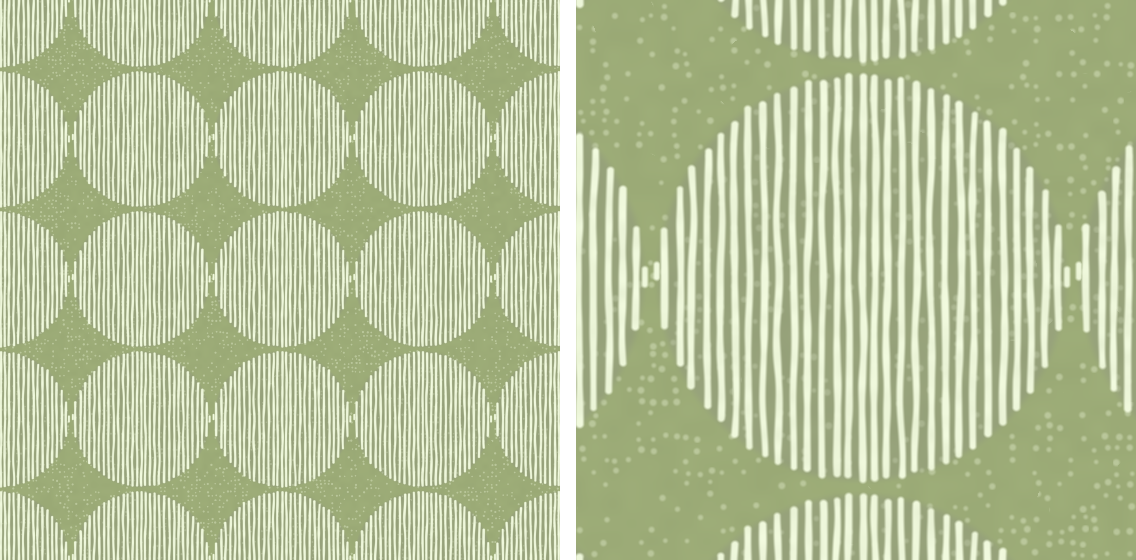
Left, the full canvas; right, a detail of the centre.
This pattern is drawn by a WebGL 1 fragment shader. Its source:

```glsl
precision highp float;
// Rows of touching discs drawn with hand-inked vertical stripes on speckled sage green.

uniform vec2 u_resolution;

#define REPEATS vec2(3.98, 4.0)
#define CENTER vec2(0.5035, 0.5013)
#define RADIUS 0.483
#define STRIPES 30.0
#define STRIPE_HALF_WIDTH 0.0082
#define WOBBLE 0.0038
#define SPECK_GRID 144.0
#define SPECK_STRENGTH 0.34
#define GREEN vec3(0.61, 0.67, 0.465)
#define GAP_GREEN vec3(0.59, 0.635, 0.48)
#define CREAM vec3(0.95, 0.985, 0.875)

float hash(vec2 p) {
  vec3 q = fract(p.xyx * vec3(0.1031, 0.1030, 0.0973));
  q += dot(q, q.yzx + 33.33);
  return fract((q.x + q.y) * q.z);
}

float noise(vec2 p) {
  vec2 cell = floor(p);
  vec2 f = fract(p);
  f = f * f * (3.0 - 2.0 * f);
  float low = mix(hash(cell), hash(cell + vec2(1.0, 0.0)), f.x);
  float high = mix(hash(cell + vec2(0.0, 1.0)), hash(cell + vec2(1.0, 1.0)), f.x);
  return mix(low, high, f.y);
}

// Distance to an upright stroke with round ends, centred on the origin.
float stroke(vec2 p, float halfLength, float halfWidth) {
  return length(vec2(p.x, max(abs(p.y) - halfLength, 0.0))) - halfWidth;
}

// Stripes trimmed to a disc, each with its own wobble, width and length.
float stripedDisc(vec2 p, float seed) {
  float nearest = floor(p.x * STRIPES + 0.5);
  float d = 1.0;
  for (int k = -1; k <= 1; k++) {
    float index = clamp(nearest + float(k), -14.0, 14.0);
    float id = index + 20.0 + seed * 47.0;
    // Stripes crowd a little towards the middle.
    float x = index / STRIPES * (1.0 - 0.1 * exp(-index * index / 16.0));
    float halfLength = sqrt(RADIUS * RADIUS - x * x) - STRIPE_HALF_WIDTH;
    halfLength += 0.014 * (hash(vec2(id, 3.0 + sign(p.y))) - 0.5);
    float bend = noise(vec2(id * 7.0, p.y * 7.0 + 20.0)) - 0.5;
    float jitter = hash(vec2(id, 11.0)) - 0.5;
    float width = STRIPE_HALF_WIDTH
        * (0.85 + 0.3 * noise(vec2(id * 5.0 + 90.0, p.y * 16.0 + 40.0)));
    float offset = WOBBLE * (2.0 * bend + jitter);
    d = min(d, stroke(p - vec2(x + offset, 0.0), halfLength, width));
  }
  // Short ticks that link neighbouring discs.
  float rightTick = stroke(p - vec2(0.486, 0.002), 0.018, 0.007);
  float leftTick = stroke(p - vec2(-0.486, 0.016), 0.015, 0.007);
  return min(d, min(leftTick, rightTick));
}

// Small dots on a jittered grid, gathered into loose patches.
float specks(vec2 uv, float blur) {
  vec2 g = uv * SPECK_GRID;
  vec2 cell = floor(g);
  vec2 spot = 0.3 + 0.4 * vec2(hash(cell + 5.0), hash(cell + 71.0));
  float density = 0.1 + 0.45 * noise(uv * 22.0 + 8.0);
  float present = step(hash(cell + 130.0), density);
  float radius = 0.17 + 0.12 * hash(cell + 210.0);
  float d = length(fract(g) - spot) - radius;
  return present * (1.0 - smoothstep(-blur, blur, d));
}

void main() {
  float side = min(u_resolution.x, u_resolution.y);
  vec2 uv = (gl_FragCoord.xy - 0.5 * u_resolution) / side + 0.5;
  float pixel = 1.0 / side;

  vec2 grid = (uv - CENTER) * REPEATS + 0.5;
  vec2 p = fract(grid) - 0.5;
  float seed = mod(floor(grid.x), 2.0);
  float blur = max(0.0045, 0.75 * REPEATS.y * pixel);

  // Ground, slightly greyer between the stripes.
  float disc = 1.0 - smoothstep(-0.012, 0.012, length(p) - RADIUS);
  vec3 color = mix(GREEN, GAP_GREEN, disc);
  color *= 1.0 + 0.025 * (noise(uv * 90.0) - 0.5);

  // Worn speckle, fainter inside the discs.
  float speck = specks(uv, max(0.15, 0.6 * SPECK_GRID * pixel));
  color = mix(color, CREAM, speck * SPECK_STRENGTH * mix(1.0, 0.6, disc));

  // Inked stripes with slightly uneven cover.
  float ink = 1.0 - smoothstep(-blur, blur, stripedDisc(p, seed));
  ink *= 1.0 - 0.1 * noise(uv * 130.0 + 17.0);
  color = mix(color, CREAM, ink);

  gl_FragColor = vec4(color, 1.0);
}
```
